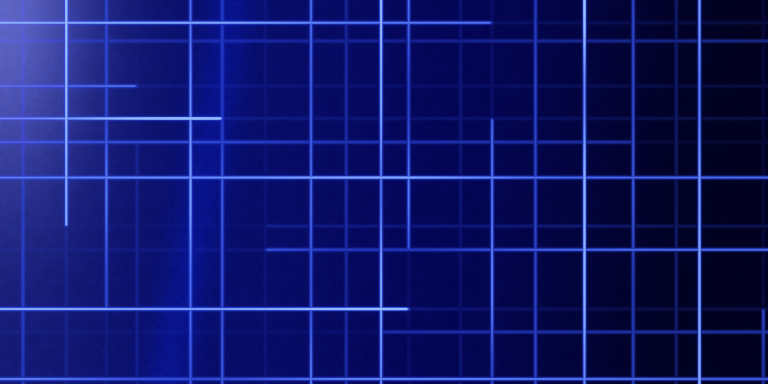
Write a WebGL 2 fragment shader that draws this background.

```glsl
#version 300 es
precision highp float;
// Glowing blue lines crossing at right angles over a dark blue gradient.
// Each line sits in a jittered slot; some start or stop at a crossing line.
// A pale corner haze, a soft slanted streak and fine grain tint the backdrop.

uniform vec2 u_resolution;
out vec4 fragColor;

const vec3 LEFT_BLUE   = vec3(0.070, 0.095, 0.450);
const vec3 MID_BLUE    = vec3(0.030, 0.050, 0.410);
const vec3 DEEP_BLUE   = vec3(0.012, 0.020, 0.335);
const vec3 NIGHT_BLUE  = vec3(0.004, 0.004, 0.125);
const vec3 HAZE_COLOR  = vec3(0.300, 0.300, 0.320);
const vec3 STREAK_GLOW = vec3(0.000, 0.020, 0.130);
const vec3 LINE_BLUE   = vec3(0.170, 0.280, 0.880);
const vec3 LINE_ICE    = vec3(0.580, 0.740, 1.000);
const vec3 GLOW_COLOR  = vec3(0.030, 0.080, 0.420);

const float COLUMNS      = 19.0;   // vertical lines
const float ROWS         = 11.0;   // horizontal lines
const float JITTER       = 0.95;   // share of a slot a line may wander
const float LINE_RADIUS  = 0.0050; // in canvas heights
const float GLOW_RADIUS  = 0.009;
const float GLOW_AMOUNT  = 0.16;
const float FAINT_LEVEL  = 0.10;   // weakest line
const float COMMON_LEVEL = 0.66;   // most lines
const float CUT_SHARE    = 0.40;   // lines that stop at a crossing
const float CUT_REST     = 0.16;   // strength left beyond the stop
const float GRAIN        = 0.022;
const float SEED         = 7.0;

float hash(vec2 p) {
  vec3 q = fract(vec3(p.xyx) * 0.1031);
  q += dot(q, q.yzx + 33.33);
  return fract((q.x + q.y) * q.z);
}

float noise(vec2 p) {
  vec2 cell = floor(p), f = fract(p);
  f = f * f * (3.0 - 2.0 * f);
  float low  = mix(hash(cell), hash(cell + vec2(1.0, 0.0)), f.x);
  float high = mix(hash(cell + vec2(0.0, 1.0)), hash(cell + 1.0), f.x);
  return mix(low, high, f.y);
}

// Position from 0 to 1 of a line; axis 0 is vertical, axis 1 horizontal.
float lineCenter(int axis, float index) {
  float count = axis == 0 ? COLUMNS : ROWS;
  float offset = hash(vec2(index + 3.0, float(axis) * 17.0 + SEED)) - 0.5;
  return (index + 0.5 + JITTER * offset) / count;
}

// Brightness of a line at the position along it, from 0 to 1.
float lineStrength(int axis, float index, float along) {
  vec2 key = vec2(index + 41.0, float(axis) * 29.0 + SEED);
  float rank = fract(index * 0.618 + float(axis) * 0.37 + 0.3);
  float level = mix(FAINT_LEVEL, COMMON_LEVEL, smoothstep(0.0, 0.5, rank));
  level = mix(level, 1.0, smoothstep(0.6, 0.95, rank));
  float drift = mix(0.72, 1.10, noise(vec2(along * 4.0, index * 5.0 + key.y)));

  float crossings = axis == 0 ? ROWS : COLUMNS;
  float stopIndex = floor(mix(0.15, 0.85, hash(key + 11.0)) * crossings);
  float stopAt = lineCenter(1 - axis, stopIndex);
  float side = hash(key + 23.0) < 0.5 ? -1.0 : 1.0;
  float kept = smoothstep(-0.004, 0.004, (along - stopAt) * side);
  float cut = hash(key + 37.0) < CUT_SHARE ? mix(CUT_REST, 1.0, kept) : 1.0;
  return level * drift * cut;
}

// Adds one family of parallel lines: x is the sharp core, y the soft glow.
vec2 addLines(vec2 light, int axis, vec2 uv, float aspect) {
  float across = axis == 0 ? uv.x : uv.y;
  float along  = axis == 0 ? uv.y : uv.x;
  float span   = axis == 0 ? aspect : 1.0;
  float count  = axis == 0 ? COLUMNS : ROWS;
  float radius = max(LINE_RADIUS, 0.8 / u_resolution.y);
  for (float i = 0.0; i < count; i++) {
    float d = abs(across - lineCenter(axis, i)) * span;
    float strength = lineStrength(axis, i, along);
    light.x = max(light.x, strength * exp(-pow(d / radius, 2.5)));
    light.y += strength * strength * exp(-d / GLOW_RADIUS);
  }
  return light;
}

vec3 backdrop(vec2 uv, vec2 p) {
  float x = uv.x + 0.05 * (0.5 - uv.y);
  vec3 color = mix(LEFT_BLUE, MID_BLUE, smoothstep(0.0, 0.30, x));
  color = mix(color, DEEP_BLUE, smoothstep(0.30, 0.60, x));
  color = mix(color, NIGHT_BLUE, smoothstep(0.56, 0.96, x));

  // Haze spreading from the upper left corner
  vec2 corner = (uv - vec2(0.0, 1.0)) / vec2(0.115, 0.50);
  color += HAZE_COLOR * exp(-dot(corner, corner));

  // Slanted streak with a slight bend
  float streakX = 0.215 + 0.11 * uv.y - 0.025 * uv.y * uv.y;
  float offset = (uv.x - streakX) / 0.032;
  color += STREAK_GLOW * exp(-offset * offset);

  // Fine grain, weaker in the dark
  float grain = noise(p * 150.0) + 0.5 * noise(p * 45.0) - 0.75;
  return color + GRAIN * grain * vec3(0.5, 0.6, 1.6) * color.b * 2.0;
}

void main() {
  vec2 uv = gl_FragCoord.xy / u_resolution;
  vec2 p = gl_FragCoord.xy / u_resolution.y;
  float aspect = u_resolution.x / u_resolution.y;

  vec2 light = addLines(vec2(0.0), 0, uv, aspect);
  light = addLines(light, 1, uv, aspect);

  vec3 color = backdrop(uv, p) + GLOW_COLOR * GLOW_AMOUNT * light.y;
  color = mix(color, max(color, LINE_BLUE), min(light.x * 1.40, 1.0));
  color = mix(color, LINE_ICE, smoothstep(0.45, 1.05, light.x));
  fragColor = vec4(clamp(color, 0.0, 1.0), 1.0);
}
```
